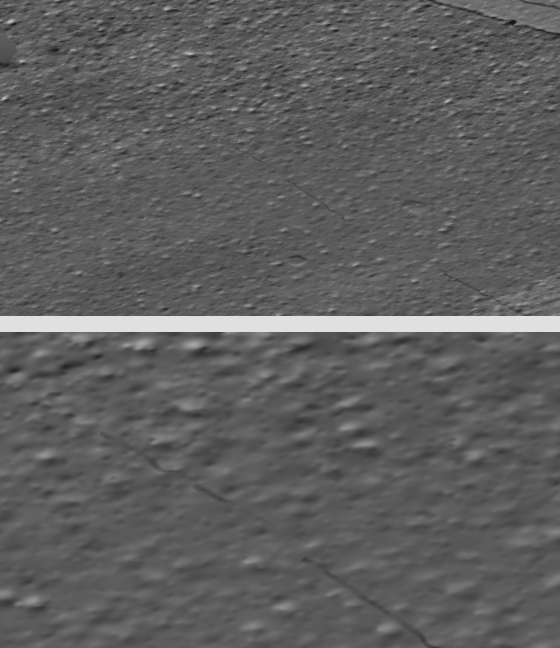
Top: the whole. Bottom: its middle third, enlarged.
Write a WebGL 1 fragment shader that draws this texture.

```glsl
precision highp float;
// Weathered grey asphalt with slanted grain, pale pebbles, cracks and slab corners.
uniform vec2 u_resolution;

const float BASE_GREY = 0.357;
const float SLAB_GREY = 0.425;
const float CRACK_DEPTH = 0.11;
const float GRAIN_TILT = 0.16;
const float SHADOW = 0.6;
const vec2 SHADOW_OFFSET = vec2(-0.12, 0.45);
const vec2 FINE_CELL = vec2(0.0125, 0.007);
const vec2 GRAIN_CELL = vec2(0.027, 0.0125);
const vec2 LUMP_CELL = vec2(0.058, 0.026);
const vec2 PEBBLE_CELL = vec2(0.044, 0.021);
const vec2 SPECK_CELL = vec2(0.023, 0.012);
const vec2 PATCH_CELL = vec2(0.40, 0.16);
const vec2 STREAK_CELL = vec2(0.060, 0.014);

vec3 hash3(vec2 cell) {
  vec3 h = fract(cell.xyx * vec3(0.1031, 0.1030, 0.0973));
  h += dot(h, h.yzx + 33.33);
  return fract((h.xxy + h.yzz) * h.zyx);
}

// Cellular relief: each cell holds one lit bump with a shadow below it.
// sparsity 0 gives signed bumps, larger values give rare bright ones.
float relief(vec2 q, float sharpness, float sparsity) {
  vec2 home = floor(q);
  float sum = 0.0;
  for (int j = -1; j <= 1; j++) {
    for (int i = -1; i <= 1; i++) {
      vec2 cell = home + vec2(float(i), float(j));
      vec3 h = hash3(cell);
      vec2 d = q - cell - h.xy;
      vec2 s = d + SHADOW_OFFSET;
      float signedHeight = 2.0 * h.z - 1.0;
      float height = sparsity > 0.0 ? pow(h.z, sparsity) : 1.15 * signedHeight * sqrt(abs(signedHeight));
      sum += height * (exp(-sharpness * dot(d, d)) - SHADOW * exp(-sharpness * dot(s, s)));
    }
  }
  return sum;
}

float segmentDistance(vec2 p, vec2 a, vec2 b) {
  vec2 ab = b - a;
  return length(p - a - ab * clamp(dot(p - a, ab) / dot(ab, ab), 0.0, 1.0));
}

float crack(vec2 p, vec2 a, vec2 b, float width) {
  return 1.0 - smoothstep(0.1 * width, width, segmentDistance(p, a, b));
}

float spot(vec2 p, vec2 center, vec2 radius) {
  vec2 d = (p - center) / radius;
  return exp(-dot(d, d));
}

// Shallow dent: a dark upper rim and a pale lower one.
float dent(vec2 p, vec2 center, vec2 radius) {
  vec2 d = (p - center) / radius;
  float rim = length(d) - 1.0;
  return -d.y * exp(-8.0 * rim * rim);
}

void main() {
  vec2 p = gl_FragCoord.xy / u_resolution.y;
  float c = cos(GRAIN_TILT), s = sin(GRAIN_TILT);
  vec2 q = vec2(c * p.x + s * p.y, c * p.y - s * p.x) + 4.0;

  // Grain layers
  float fine = relief(q / FINE_CELL, 6.0, 0.0);
  float grain = relief(q / GRAIN_CELL + 17.0, 6.0, 0.0);
  float lump = relief(q / LUMP_CELL + 41.0, 6.0, 0.0);
  float patches = relief(q / PATCH_CELL + 5.0, 4.0, 0.0);

  // Pale stones with ragged outlines
  vec2 ragged = q + vec2(0.006, 0.002) * (fine + grain);
  float pebble = relief(ragged / PEBBLE_CELL + 73.0, 14.0, 9.0);
  float speck = relief(ragged / SPECK_CELL + 29.0, 10.0, 14.0);

  // Rough far ground, worn smooth near the middle
  float rough = mix(0.60, 1.05, smoothstep(0.42, 0.72, p.y + 0.12 * patches));
  rough *= 1.0 - 0.30 * spot(p, vec2(1.0, 0.36), vec2(0.32, 0.18));
  float texture = 0.088 * fine + 0.155 * grain + 0.07 * lump;
  float chips = 0.30 * pebble + 0.15 * speck;
  float grey = BASE_GREY + rough * texture + (0.4 + 0.6 * rough) * chips + 0.03 * patches;

  // Slab corners: a jointed far one and a streaky near one
  vec2 w = p + vec2(0.006, 0.009) * vec2(grain, lump);
  float farEdge = dot(w - vec2(1.366, 1.0), vec2(0.258, 0.966));
  float nearEdge = dot(w - vec2(1.435, 0.0), vec2(0.396, -0.918));
  float alongEdge = dot(p, vec2(0.918, 0.396));
  float streaks = relief(vec2(alongEdge, nearEdge) / STREAK_CELL + 9.0, 6.0, 0.0);
  float farSlab = smoothstep(-0.003, 0.004, farEdge);
  float nearSlab = smoothstep(-0.005, 0.010, nearEdge + 0.008 * streaks);
  grey = mix(grey, SLAB_GREY + 0.6 * texture, farSlab);
  grey = mix(grey, SLAB_GREY - 0.01 + 0.13 * streaks + 0.9 * texture, nearSlab);
  grey -= 0.15 * exp(-pow((farEdge + 0.004) / 0.004, 2.0));
  grey += 0.06 * exp(-pow((farEdge - 0.006) / 0.004, 2.0));

  // Cracks, the thin ones faint and broken up by the grain
  float broken = smoothstep(-0.2, 0.3, lump + 0.5 * grain);
  float cracks = broken * crack(w, vec2(0.70, 0.56), vec2(0.88, 0.46), 0.005);
  cracks += (0.2 + 0.8 * broken) * crack(w, vec2(0.91, 0.43), vec2(1.09, 0.31), 0.005);
  cracks += (0.3 + 0.7 * broken) * crack(w, vec2(0.03, 0.52), vec2(0.19, 0.553), 0.006);
  cracks += (0.4 + 0.6 * broken) * crack(w, vec2(1.39, 0.144), vec2(1.667, 0.0), 0.006);
  cracks += 1.6 * crack(w, vec2(1.62, 1.0), vec2(1.79, 0.972), 0.006);
  grey -= CRACK_DEPTH * cracks;

  // Dents, dark chips and the stone at the left border
  grey += 0.12 * dent(w, vec2(1.315, 0.345), vec2(0.031, 0.015));
  grey += 0.14 * dent(w, vec2(0.94, 0.174), vec2(0.026, 0.013));
  grey -= 0.22 * spot(w, vec2(0.174, 0.838), vec2(0.024, 0.011));
  grey -= 0.18 * spot(w, vec2(0.312, 0.856), vec2(0.018, 0.008));
  grey -= 0.14 * spot(w, vec2(0.20, 0.870), vec2(0.035, 0.004));
  grey -= 0.24 * spot(w, vec2(0.015, 0.795), vec2(0.040, 0.012));
  float stone = length((w - vec2(0.0, 0.843)) / vec2(0.056, 0.042));
  grey = mix(grey, 0.33 + 0.9 * (p.y - 0.843), 1.0 - smoothstep(0.88, 1.02, stone));

  gl_FragColor = vec4(vec3(clamp(grey, 0.08, 0.72)), 1.0);
}
```
